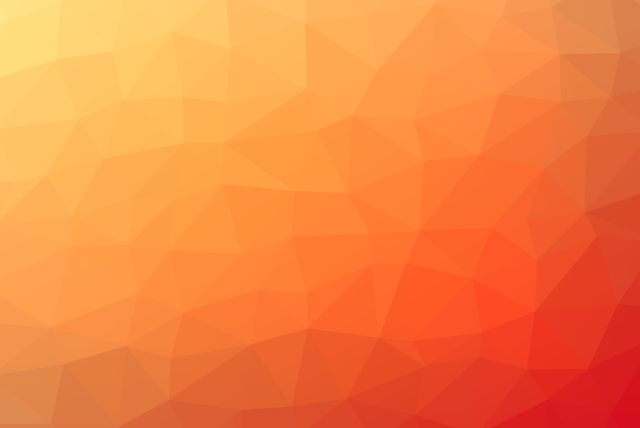
A WebGL 1 fragment shader for this background:

```glsl
precision highp float;

uniform vec2 u_resolution;

float hash(vec2 p) {
  return fract(sin(dot(p, vec2(127.1, 311.7))) * 43758.5453);
}

// Sheared mesh space, so rows of facets rise to the right
vec2 toMesh(vec2 uv) {
  vec2 m = uv * vec2(10.6, 8.2);
  return vec2(m.x, m.y - 0.14 * m.x);
}

vec2 fromMesh(vec2 m) {
  return vec2(m.x, m.y + 0.14 * m.x) / vec2(10.6, 8.2);
}

// Pale yellow at upper left, through orange, to crimson at lower right
vec3 warmGradient(vec2 uv) {
  float x = clamp(uv.x, 0.0, 1.0);
  float down = clamp(1.0 - uv.y, 0.0, 1.0);
  float fadeX = 1.0 - (1.0 - x) * (1.0 - x);
  float fadeY = 1.0 - (1.0 - down) * (1.0 - down);
  float lowShade = 0.14 * smoothstep(0.68, 1.0, down);
  float sideShade = 0.14 * smoothstep(0.76, 1.0, x);
  float red = 1.0 - max(lowShade, sideShade) - 0.2 * min(lowShade, sideShade);
  float green = mix(mix(0.91, 0.54, x), mix(0.52, 0.04, x), down);
  green += 0.5 * x * (1.0 - x) * down * (1.0 - down);
  float blue = mix(mix(0.55, 0.33, fadeX), mix(0.31, 0.12, fadeX), fadeY);
  return vec3(red, green, blue);
}

vec2 vertex(vec2 id) {
  return id + 0.64 * (vec2(hash(id), hash(id + 37.2)) - 0.5);
}

float edgeDistance(vec2 p, vec2 a, vec2 b) {
  vec2 e = normalize(b - a);
  vec2 q = p - a;
  return e.x * q.y - e.y * q.x;
}

// Premultiplied facet colour, with its coverage in alpha
vec4 facet(vec2 p, vec2 a, vec2 b, vec2 c) {
  float inside = min(edgeDistance(p, a, b),
                     min(edgeDistance(p, b, c), edgeDistance(p, c, a)));
  float pixel = 8.2 / u_resolution.y;
  float coverage = clamp(0.5 + inside / pixel, 0.0, 1.0);
  vec2 center = (a + b + c) / 3.0;
  vec3 color = warmGradient(fromMesh(mix(center, p, 0.2)));
  color += (hash(floor(center * 64.0)) - 0.5) * vec3(0.012, 0.03, 0.02);
  return vec4(color, 1.0) * coverage;
}

void main() {
  vec2 uv = gl_FragCoord.xy / u_resolution;
  vec2 p = toMesh(uv);
  vec2 cell = floor(p);
  vec4 total = vec4(warmGradient(uv), 1.0) * 0.001;

  // Split each nearby quad along its shorter diagonal
  for (int j = -1; j <= 1; j++) {
    for (int i = -1; i <= 1; i++) {
      vec2 id = cell + vec2(float(i), float(j));
      vec2 a = vertex(id);
      vec2 b = vertex(id + vec2(1.0, 0.0));
      vec2 c = vertex(id + vec2(1.0, 1.0));
      vec2 d = vertex(id + vec2(0.0, 1.0));
      if (distance(a, c) < distance(b, d)) {
        total += facet(p, a, b, c) + facet(p, a, c, d);
      } else {
        total += facet(p, a, b, d) + facet(p, b, c, d);
      }
    }
  }

  gl_FragColor = vec4(clamp(total.rgb / total.a, 0.0, 1.0), 1.0);
}
```
